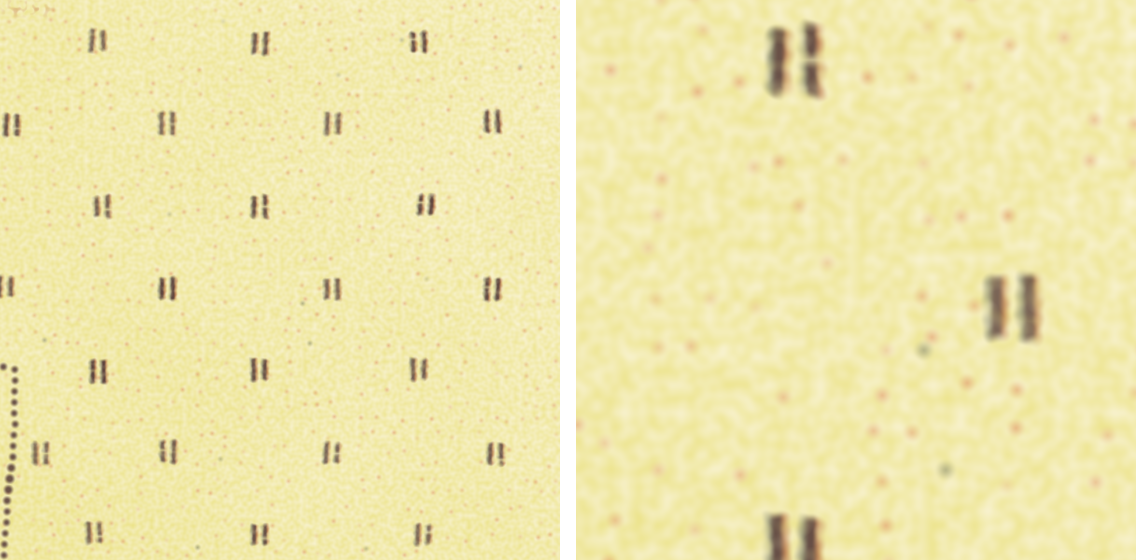
Left, the full canvas; right, a detail of the centre.
Reproduce this pattern procedurally as a WebGL 1 fragment shader.

```glsl
precision highp float;
// Staggered pairs of short worn strokes on grainy cream paper with pink specks and a dotted edge line.
uniform vec2 u_resolution;

const vec2 PITCH = vec2(0.289, 0.1467);   // spacing of marks across and down
const vec2 FIRST_MARK = vec2(0.176, 0.0456);
const float ROW_SHIFT = 0.45;             // stagger of odd rows, in columns
const vec2 STROKE_HALF = vec2(0.0056, 0.0205);
const float STROKE_OFFSET = 0.0098;
const float DOT_PITCH = 0.0195;
const float DOT_LINE_TOP = 0.345;

const vec3 PAPER = vec3(0.95, 0.921, 0.683);
const vec3 INK = vec3(0.36, 0.26, 0.24);
const vec3 INK_COOL = vec3(0.50, 0.51, 0.42);
const vec3 INK_WARM = vec3(0.76, 0.46, 0.28);
const vec3 PINK = vec3(0.90, 0.68, 0.49);
const vec3 GREY_GREEN = vec3(0.62, 0.62, 0.47);

float hash(vec2 p) {
  vec3 q = fract(vec3(p.xyx) * 0.1031);
  q += dot(q, q.yzx + 33.33);
  return fract((q.x + q.y) * q.z);
}

vec2 hash2(vec2 p) {
  return vec2(hash(p + 17.3), hash(p + 61.7));
}

float cornerSlope(vec2 corner, vec2 offset) {
  float angle = 6.2832 * hash(corner);
  return dot(vec2(cos(angle), sin(angle)), offset);
}

float gradientNoise(vec2 p) {
  vec2 i = floor(p), f = fract(p);
  vec2 w = f * f * f * (f * (f * 6.0 - 15.0) + 10.0);
  vec2 e = vec2(1.0, 0.0);
  float low = mix(cornerSlope(i, f), cornerSlope(i + e, f - e), w.x);
  float high = mix(cornerSlope(i + e.yx, f - e.yx), cornerSlope(i + 1.0, f - 1.0), w.x);
  return mix(low, high, w.y);
}

float roundBox(vec2 p, vec2 halfSize, float radius) {
  vec2 d = abs(p) - halfSize + radius;
  return length(max(d, 0.0)) + min(max(d.x, d.y), 0.0) - radius;
}

float coverage(float dist, float blur) {
  return 1.0 - smoothstep(-blur, blur, dist);
}

// Fine grain, broad mottling and a slight fade to the upper right.
vec3 paperColour(vec2 p) {
  float fine = gradientNoise(p * 120.0);
  float coarse = gradientNoise(p * 58.0 + 9.0);
  float broad = gradientNoise(p * 4.0 + 31.0);
  vec3 c = PAPER + vec3(0.025, 0.03, 0.15) * fine + vec3(0.012, 0.016, 0.065) * coarse;
  return c + vec3(0.008, 0.009, 0.036) * (broad + p.x + p.y - 1.0);
}

// One speck at a random place in some of the cells.
float specks(vec2 p, float cells, float chance, float radius, float blur) {
  vec2 id = floor(p * cells);
  vec2 centre = (id + 0.25 + 0.5 * hash2(id + cells)) / cells;
  float present = step(hash(id + cells * 3.0), chance);
  float strength = mix(0.3, 1.0, hash(id + cells * 5.0));
  return present * strength * coverage(length(p - centre) - radius, blur);
}

// Ink colour in rgb, coverage in alpha; p is relative to the stroke centre.
vec4 wornStroke(vec2 p, float seed, float blur) {
  float slant = (hash(vec2(seed, 4.0)) - 0.4) * 0.1;
  p.x -= p.y * slant;
  float ragged = 0.003 * gradientNoise(p * 110.0 + seed * 7.0);
  float height = STROKE_HALF.y * mix(0.85, 1.05, hash(vec2(seed, 8.0)));
  float body = coverage(roundBox(p, vec2(STROKE_HALF.x, height), 0.004) + ragged, blur);
  // Pale breaks along the stroke.
  float gapY = (hash(vec2(seed, 12.0)) - 0.5) * 0.022;
  float gapDepth = 0.75 * smoothstep(0.3, 0.9, hash(vec2(seed, 15.0)));
  float gap = gapDepth * coverage(abs(p.y - gapY) - 0.002, 0.004);
  float wear = 0.95 + 0.4 * gradientNoise(p * 90.0 + seed * 3.0);
  // Colour plates out of register: cool on the left, warm on the right.
  vec3 ink = mix(INK, INK_COOL, smoothstep(0.0, 0.006, -p.x));
  ink = mix(ink, INK_WARM, 0.9 * smoothstep(0.0005, 0.006, p.x));
  return vec4(ink, body * (1.0 - gap) * clamp(wear, 0.0, 1.0));
}

vec3 drawMarks(vec3 c, vec2 p, float blur) {
  vec2 g = (p - FIRST_MARK) / PITCH;
  float row = floor(g.y + 0.5);
  float shift = ROW_SHIFT * mod(row, 2.0);
  vec2 id = vec2(floor(g.x - shift + 0.5), row);
  vec2 centre = FIRST_MARK + (id + vec2(shift, 0.0)) * PITCH;
  centre += (hash2(id + 40.0) - 0.5) * vec2(0.016, 0.008);
  // The lowest edge mark sits clear of the dotted line.
  centre.x += 0.05 * step(abs(row - 1.0), 0.1) * step(id.x, -0.5);
  float strength = mix(0.75, 1.0, hash(id + 80.0));
  for (int i = 0; i < 2; i++) {
    float side = float(i) * 2.0 - 1.0;
    float seed = 100.0 + id.x * 13.0 + id.y * 29.0 + side * 3.0;
    vec4 stroke = wornStroke(p - centre - vec2(side * STROKE_OFFSET, 0.0), seed, blur);
    c = mix(c, stroke.rgb, stroke.a * strength);
  }
  return c;
}

// A gently bent column of dots, heavier near its lower middle.
float dottedLine(vec2 p, float blur) {
  float ink = coverage(length(p - vec2(0.006, DOT_LINE_TOP)) - 0.0055, blur);
  for (int i = 0; i < 18; i++) {
    float y = DOT_LINE_TOP - 0.005 - float(i) * DOT_PITCH;
    float x = mix(0.006, 0.027, smoothstep(-0.02, 0.28, y));
    x += (hash(vec2(float(i), 5.0)) - 0.5) * 0.003;
    float radius = 0.0052 + 0.002 * coverage(abs(y - 0.14) - 0.03, 0.03);
    ink = max(ink, coverage(length(p - vec2(x, y)) - radius, blur));
  }
  return ink;
}

void main() {
  vec2 p = gl_FragCoord.xy / u_resolution.y;
  float blur = max(0.0044, 1.0 / u_resolution.y);
  vec3 c = paperColour(p);
  c = mix(c, PINK, 0.9 * specks(p, 38.0, 0.4, 0.0024, blur));
  c = mix(c, GREY_GREEN, 0.8 * specks(p, 19.0, 0.03, 0.003, blur));
  // Faint smudge in the upper left corner.
  float smudge = coverage(length((p - vec2(0.05, 0.985)) * vec2(1.0, 2.5)) - 0.04, 0.03);
  c = mix(c, INK_WARM, 0.4 * smudge * smoothstep(0.0, 0.5, gradientNoise(p * 90.0)));
  c = drawMarks(c, p, blur);
  c = mix(c, INK, 0.9 * dottedLine(p, blur));
  gl_FragColor = vec4(clamp(c, 0.0, 1.0), 1.0);
}
```
